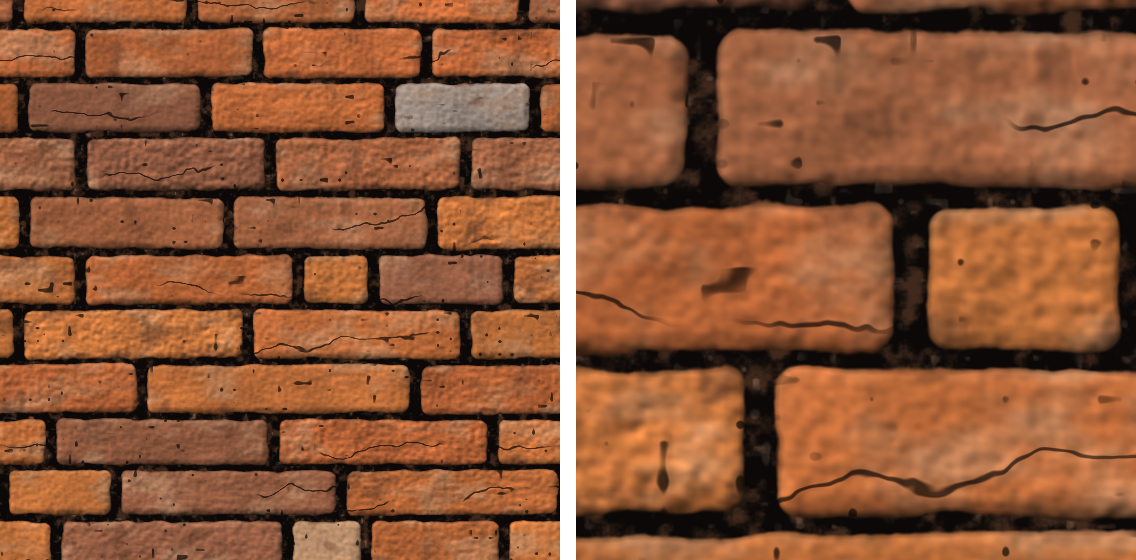
Left, the full canvas; right, a detail of the centre.
Reproduce this texture procedurally as a three.js fragment shader.

```glsl
// Weathered brick wall: eleven courses of uneven rounded bricks in deep dark joints.
// Each course finds its brick between two joint formulas, then a rounded-box distance
// gives the bevel, and layered noise gives relief, pits, cracks and stains.

varying vec2 vUv;

float hash(vec2 p) {
  return fract(sin(dot(p, vec2(127.1, 311.7))) * 43758.5);
}

float noise(vec2 p) {
  vec2 i = floor(p), f = fract(p);
  f = f * f * (3.0 - 2.0 * f);
  return mix(mix(hash(i), hash(i + vec2(1.0, 0.0)), f.x),
             mix(hash(i + vec2(0.0, 1.0)), hash(i + 1.0), f.x), f.y);
}

float fbm(vec2 p) {
  float sum = 0.0, amp = 0.53;
  for (int i = 0; i < 4; i++) {
    sum += amp * noise(p);
    p = p * 2.03 + 17.3;
    amp *= 0.5;
  }
  return sum;
}

// Horizontal place of joint k; courses alternate and drift down the wall
float joint(float row, float k, float count) {
  float start = 0.13 + 0.32 * mod(row, 2.0) + 0.2 * smoothstep(6.0, 9.0, row);
  float lean = mix(-0.18, 0.38, smoothstep(0.0, 7.0, row)) * (count - 2.0);
  float jitter = 0.06 * (hash(vec2(row, mod(k, count))) - 0.5);
  return (k + start + lean * mod(k, count) * 0.5 + jitter) / count;
}

float height(vec2 q) {
  return fbm(q * vec2(22.0, 36.0)) + 0.3 * noise(q * 130.0);
}

vec3 mortarColor(vec2 uv) {
  float grit = fbm(uv * 75.0);
  vec3 color = mix(vec3(0.045, 0.032, 0.028), vec3(0.25, 0.16, 0.11), smoothstep(0.48, 0.8, grit));
  return color + vec3(0.22, 0.18, 0.15) * smoothstep(0.76, 0.95, noise(uv * 150.0)) * grit;
}

vec3 brickColor(vec2 id, bool pale) {
  float tone = hash(id + 3.7);
  vec3 color = mix(vec3(0.71, 0.385, 0.215), vec3(0.74, 0.44, 0.23), hash(id + 8.1));
  color = mix(color, vec3(0.55, 0.345, 0.25), smoothstep(0.5, 0.85, tone));
  if (pale) color = mix(vec3(0.57, 0.51, 0.47), vec3(0.69, 0.53, 0.40), step(5.0, id.x));
  return color * mix(0.94, 1.06, hash(id + 5.3));
}

void main() {
  // Courses, counted from the top, slightly taller in the middle
  float down = 1.0 - vUv.y;
  float sag = 0.014 * smoothstep(0.25, 0.45, down) * (1.0 - smoothstep(0.75, 0.93, down));
  float course = (down - sag) * 10.24 + 0.52;
  float row = floor(course);
  float count = abs(row - 7.0) < 0.5 ? 2.0 : 3.0;

  // Brick between its two joints
  float left = 0.0, right = 1.0, cell = 0.0;
  for (int i = -1; i < 4; i++) {
    float k = float(i);
    float a = joint(row, k, count), b = joint(row, k + 1.0, count);
    if (vUv.x >= a && vUv.x < b) {
      left = a;
      right = b;
      cell = mod(k, count);
    }
  }

  // Some courses split one brick into a long and a short piece
  bool splitRow = mod(row, 5.0) < 0.5 || abs(row - 2.0) < 0.5;
  float splitCell = row < 3.0 ? 2.0 : 1.0;
  bool pale = false;
  if (splitRow && abs(cell - splitCell) < 0.5) {
    float cut = mix(left, right, row < 3.0 ? 0.75 : 0.36);
    if (vUv.x < cut) {
      right = cut;
      pale = abs(mod(row, 8.0) - 2.0) < 0.5;
    } else {
      left = cut;
      cell += 0.5;
    }
  }
  vec2 id = vec2(row, cell);

  // Rounded box with a small tilt and a chipped outline
  vec2 p = vec2(vUv.x - 0.5 * (left + right), (0.5 - fract(course)) / 10.24 - 0.0008);
  vec2 q = p + 7.0 * vec2(hash(id), hash(id + 1.9));
  p.y += p.x * 0.022 * (hash(id + 2.3) - 0.5);
  float radius = 0.013;
  vec2 size = vec2(0.5 * (right - left) - 0.0095, 0.0442 - 0.0016 * hash(id + 6.1));
  vec2 rim = max(abs(p) - size + radius, 0.0);
  float dist = length(rim) - radius + 0.009 * (fbm(q * 32.0) - 0.47);

  // Surface lit from the upper left
  float slope = height(q) - height(q + vec2(-0.003, 0.004));
  float roughness = mix(0.5, 1.25, hash(id + 4.4));
  float bevel = dot(sign(p) * rim / radius, vec2(-0.5, 0.8));
  float light = 1.0 + slope * roughness + 0.28 * (fbm(q * 17.0) - 0.5);
  light += 0.12 * (noise(q * 210.0) - 0.5);
  light += bevel > 0.0 ? 0.16 * bevel : 0.62 * bevel;

  // Dusty stains, pits and a wandering crack on some bricks
  vec3 color = brickColor(id, pale);
  float dust = smoothstep(0.5, 0.78, fbm(q * vec2(14.0, 24.0) + 9.0));
  dust += 0.5 * smoothstep(0.0, 0.7, bevel) * noise(q * 45.0);
  color = mix(color, vec3(0.70, 0.54, 0.42), 0.5 * min(dust, 1.0));
  color = mix(color, vec3(0.42, 0.26, 0.18), 0.5 * smoothstep(0.6, 0.8, fbm(q * 28.0 + 4.0)));
  float pits = smoothstep(0.85, 0.94, noise(q * 88.0)) * smoothstep(0.4, 0.6, noise(q * 19.0));
  float path = p.y - 0.3 * (hash(id + 7.7) - 0.3) * p.x - 0.05 * (fbm(q * 16.0) - 0.5);
  float crack = 1.0 - smoothstep(0.0006, 0.0022, abs(path + 0.012));
  crack *= step(0.55, hash(id + 9.2)) * smoothstep(0.45, 0.6, noise(q * 13.0));
  color *= light * (1.0 - 0.65 * max(pits, crack));

  // Darkened outline, then the joint around it
  color *= mix(1.0, 0.72, smoothstep(-0.004, 0.0, dist));
  float cover = 1.0 - smoothstep(-0.0013, 0.0013, dist);
  gl_FragColor = vec4(mix(mortarColor(vUv), color, cover), 1.0);
}
```
